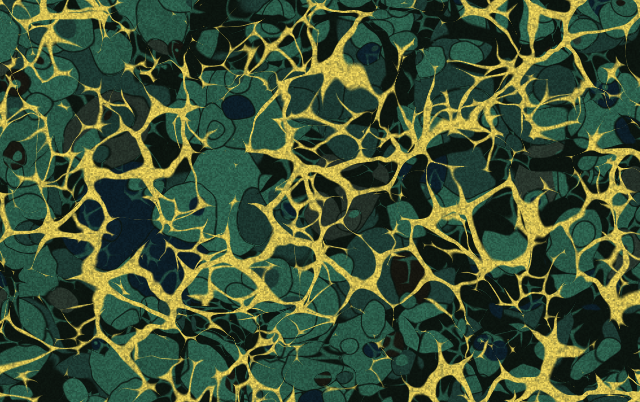
Write a WebGL 1 fragment shader that draws this texture.

```glsl
precision highp float;
uniform vec2 u_resolution;

const vec3 TEAL = vec3(0.16, 0.355, 0.282);
const vec3 DEEP_TEAL = vec3(0.11, 0.225, 0.195);
const vec3 NAVY = vec3(0.045, 0.115, 0.155);
const vec3 UMBER = vec3(0.085, 0.085, 0.06);
const vec3 SLATE = vec3(0.15, 0.20, 0.165);
const vec3 BLACK = vec3(0.045, 0.08, 0.058);
const vec3 GOLD = vec3(0.85, 0.765, 0.33);
const vec3 OLIVE = vec3(0.52, 0.51, 0.26);

const float VEIN_FREQ = 8.6;      // gold cells per canvas height
const float TENDRIL_FREQ = 15.0;
const float CHANNEL_FREQ = 6.2;   // dark gaps between blobs
const float THREAD_FREQ = 22.0;   // thin teal lace in the dark
const float NODE_SHARPNESS = 15.0;
const float RIM = 0.0032;
const float GRAIN_FREQ = 310.0;
const float GRAIN = 0.36;

vec2 hash2(vec2 p) {
  vec3 q = fract(p.xyx * vec3(0.1031, 0.1030, 0.0973));
  q += dot(q, q.yzx + 33.33);
  return fract((q.xx + q.yz) * q.zy);
}

vec2 noise2(vec2 p) {
  vec2 i = floor(p), f = fract(p);
  f = f * f * (3.0 - 2.0 * f);
  return mix(mix(hash2(i), hash2(i + vec2(1, 0)), f.x),
             mix(hash2(i + vec2(0, 1)), hash2(i + vec2(1, 1)), f.x), f.y);
}

vec2 warp(vec2 p, float amount) {
  p += amount * (noise2(p * 5.0 + 11.0) - 0.5);
  p += 0.4 * amount * (noise2(p * 14.0 + 47.0) - 0.5);
  return p + 0.13 * amount * (noise2(p * 38.0 + 83.0) - 0.5);
}

// Soft coverage of the region d < 0
float cover(float d, float pixel) {
  return 1.0 - smoothstep(-pixel, pixel, d);
}

// Distance to cell borders, blended so that junctions swell
float web(vec2 p) {
  vec2 cell = floor(p), f = fract(p), nearest = vec2(0.0);
  float best = 9.0;
  for (int j = -1; j <= 1; j++) for (int i = -1; i <= 1; i++) {
    vec2 o = vec2(i, j);
    vec2 v = o + hash2(cell + o) - f;
    if (dot(v, v) < best) { best = dot(v, v); nearest = v; }
  }
  float sum = 0.0;
  for (int j = -2; j <= 2; j++) for (int i = -2; i <= 2; i++) {
    vec2 o = vec2(i, j);
    vec2 v = o + hash2(cell + o) - f, side = v - nearest;
    if (dot(side, side) > 0.0001)
      sum += exp(-NODE_SHARPNESS * dot(0.5 * (v + nearest), normalize(side)));
  }
  return -log(sum + 0.000001) / NODE_SHARPNESS;
}

// Web lines whose half width wanders between two limits, in cell units
float lines(vec2 p, float freq, float seed, float thin, float thick) {
  float swell = smoothstep(0.15, 0.85, noise2(p * freq * 0.85 + seed).x);
  return cover(web(p * freq + seed) - mix(thin, thick, swell), freq / u_resolution.y);
}

vec3 pickInk(float t) {
  if (t < 0.77) return TEAL;
  if (t < 0.87) return DEEP_TEAL;
  if (t < 0.93) return NAVY;
  return t < 0.965 ? UMBER : SLATE;
}

// Scattered rimmed drops, some with an off-centre eye
vec3 paintBlobs(vec3 color, vec2 p, float freq, float share, float darkness) {
  vec2 q = p * freq + freq * 7.0, cell = floor(q);
  float pixel = freq / u_resolution.y;
  for (int j = -1; j <= 1; j++) for (int i = -1; i <= 1; i++) {
    vec2 id = cell + vec2(i, j);
    vec2 place = hash2(id + 3.0), form = hash2(id + 61.0), kind = hash2(id + 127.0);
    if (form.y > share) continue;
    float radius = mix(0.3, 0.64, form.x);
    vec2 v = q - id - 0.2 - 0.6 * place;
    v.x *= mix(0.85, 1.15, kind.y);
    float d = length(v) - radius;
    float eye = length(v - radius * (place - 0.5)) - radius * mix(0.2, 0.55, kind.y);
    vec3 ink = pickInk(mix(kind.x, 1.0, darkness)) * mix(0.93, 1.07, place.x);
    vec3 eyeInk = pickInk(mix(fract(kind.x * 7.3), 1.0, 0.5));
    color = mix(color, BLACK, cover(d - RIM * freq, pixel));
    color = mix(color, ink, cover(d, pixel));
    if (fract(form.x * 9.7) < 0.4) color = mix(color, eyeInk, cover(eye, pixel));
  }
  return color;
}

void main() {
  vec2 p = gl_FragCoord.xy / u_resolution.y;
  vec2 soft = warp(p, 0.055), veined = warp(p + 2.3, 0.09);

  // Ground and drops
  float pool = smoothstep(0.52, 0.58, noise2(soft * 11.0 + 5.0).y);
  vec3 color = mix(BLACK, DEEP_TEAL, pool);
  color = paintBlobs(color, soft, 5.0, 0.98, 0.0);
  color = paintBlobs(color, soft, 8.4, 0.5, 0.0);
  color = paintBlobs(color, soft, 17.0, 0.15, 0.6);

  // Dark channels laced with teal threads
  float channel = lines(veined, CHANNEL_FREQ, 31.0, -0.08, 0.11);
  color = mix(color, BLACK, channel);
  float dark = 1.0 - smoothstep(0.09, 0.17, color.g);
  color = mix(color, TEAL, 0.85 * dark * lines(veined, THREAD_FREQ, 73.0, -0.13, 0.07));

  // Gold veins with finer broken tendrils
  float gold = max(lines(veined, VEIN_FREQ, 17.0, -0.035, 0.072),
                   lines(veined, TENDRIL_FREQ, 91.0, -0.17, 0.045));
  float mottle = noise2(p * 150.0).x;
  vec3 leaf = mix(GOLD, OLIVE, 0.6 * smoothstep(0.55, 0.95, mottle));
  color = mix(color, leaf, gold);

  // Paper grain
  float grain = noise2(p * GRAIN_FREQ).y - 0.5;
  gl_FragColor = vec4(color * (1.0 + GRAIN * grain), 1.0);
}
```
